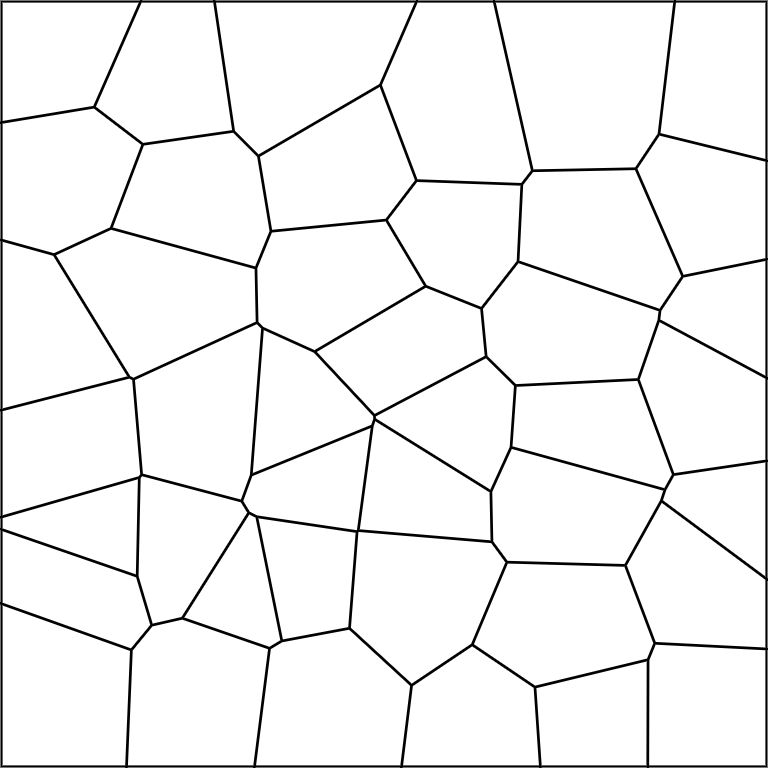
Reproduce this pattern procedurally as a Shadertoy shader.

```glsl
// Voronoi diagram: thin black cell walls on white inside a fine square frame.
// Sites come from a strongly jittered grid; walls are drawn from the exact
// distance to the bisectors between the nearest site and all others.

const int COLUMNS = 6;
const int ROWS = 7;
const int SITE_COUNT = COLUMNS * ROWS;

// Integer hash (PCG style) giving two values in 0..1
vec2 hash2(uint seed) {
    uvec2 v = uvec2(seed, seed + 37u) * 1664525u + 1013904223u;
    v.x += v.y * 1664525u;
    v.y += v.x * 1664525u;
    v ^= v >> 16u;
    v.x += v.y * 1664525u;
    v.y += v.x * 1664525u;
    v ^= v >> 16u;
    return vec2(v & 65535u) / 65535.0;
}

// Position of one site; the grid is squeezed down so the top cells grow tall
vec2 sitePosition(int index) {
    vec2 cell = vec2(index % COLUMNS, index / COLUMNS);
    vec2 jitter = mix(vec2(0.5), hash2(uint(index) + 11u), 0.92);
    vec2 site = (cell + jitter) / vec2(COLUMNS, ROWS);
    return site * vec2(1.0, 0.94);
}

// Distance to the closest wall between two cells
float wallDistance(vec2 p) {
    int nearest = 0;
    vec2 home = vec2(0.0);
    float best = 1e3;
    for (int i = 0; i < SITE_COUNT; i++) {
        vec2 site = sitePosition(i);
        float d = distance(p, site);
        if (d < best) {
            best = d;
            home = site;
            nearest = i;
        }
    }

    float wall = 1e3;
    for (int i = 0; i < SITE_COUNT; i++) {
        if (i == nearest) continue;
        vec2 site = sitePosition(i);
        wall = min(wall, dot(0.5 * (home + site) - p, normalize(site - home)));
    }
    return wall;
}

// Antialiased coverage of a line with the given half width
float lineCoverage(float dist, float halfWidth, float pixel) {
    return clamp((halfWidth - dist) / pixel + 0.5, 0.0, 1.0);
}

void mainImage(out vec4 fragColor, in vec2 fragCoord) {
    vec2 p = fragCoord / iResolution.xy;
    float pixel = 1.0 / iResolution.y;

    // Cell walls
    float ink = lineCoverage(wallDistance(p), 0.00178, pixel);

    // Frame just inside the canvas edge
    vec2 inset = min(p, 1.0 - p);
    float frame = abs(min(inset.x, inset.y) - 0.002);
    ink = max(ink, lineCoverage(frame, 0.0014, pixel));

    fragColor = vec4(mix(vec3(1.0), vec3(0.005), ink), 1.0);
}
```
